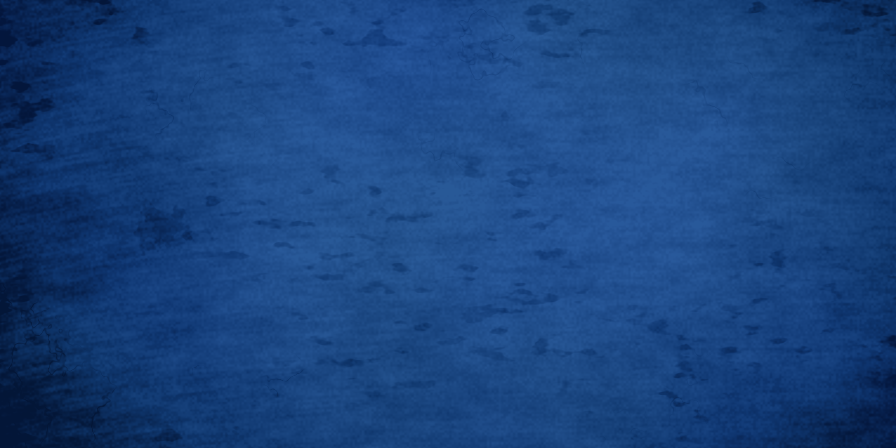
Write a Shadertoy shader that draws this texture.

```glsl
const vec3 NAVY = vec3(0.012, 0.085, 0.225);
const vec3 COBALT = vec3(0.058, 0.215, 0.440);
const vec3 AZURE = vec3(0.145, 0.330, 0.580);

float hash(vec2 cell) {
    vec3 h = fract(vec3(cell.xyx) * 0.1031);
    h += dot(h, h.yzx + 33.33);
    return fract((h.x + h.y) * h.z);
}

float valueNoise(vec2 p) {
    vec2 cell = floor(p);
    vec2 f = fract(p);
    f = f * f * (3.0 - 2.0 * f);
    float low = mix(hash(cell), hash(cell + vec2(1, 0)), f.x);
    float high = mix(hash(cell + vec2(0, 1)), hash(cell + vec2(1, 1)), f.x);
    return mix(low, high, f.y);
}

float fbm(vec2 p, int octaves) {
    float sum = 0.0, total = 0.0, weight = 0.5;
    for (int i = 0; i < octaves; i++) {
        sum += weight * valueNoise(p);
        total += weight;
        p = mat2(1.6, 1.2, -1.2, 1.6) * p + 17.3;
        weight *= 0.55;
    }
    return sum / total;
}

// Brightness of an off-centre pool of light
float lightPool(vec2 uv, vec2 centre, vec2 falloff) {
    vec2 q = (uv - centre) * falloff;
    return 1.02 - 0.85 * dot(q, q);
}

// Brushed strokes that tilt upward near the left side
float brushStrokes(vec2 p, float tilt) {
    p.y += tilt * exp(-2.0 * p.x);
    float coarse = valueNoise(p * vec2(7.0, 85.0) + 40.0);
    float fine = valueNoise(p * vec2(18.0, 160.0) + 90.0);
    return 0.5 * (coarse + fine) - 0.5;
}

// Small flat pits, gathered in worn patches
float pits(vec2 p, float threshold) {
    float shape = fbm(p * vec2(19.0, 42.0) + 7.0, 3);
    float worn = smoothstep(0.35, 0.65, fbm(p * 4.0 + 61.0, 2));
    return smoothstep(threshold, threshold + 0.16, shape) * worn;
}

// Thin crinkled outlines around sparse chips
float chipOutlines(vec2 p, float width) {
    float level = abs(fbm(p * 15.0 + 23.0, 4) - 0.5);
    float sparse = smoothstep(0.66, 0.78, fbm(p * 5.0 + 11.0, 2));
    return (1.0 - smoothstep(0.0, width, level)) * sparse;
}

// Dark ragged blotch
float blotch(vec2 p, vec2 centre, float radius) {
    float d = length((p - centre) * vec2(0.9, 1.1));
    d += (fbm(p * 38.0, 3) - 0.5) * radius * 2.4;
    return 1.0 - smoothstep(radius * 0.5, radius, d);
}

float segmentDistance(vec2 p, vec2 a, vec2 b) {
    vec2 ab = b - a;
    return length(p - a - ab * clamp(dot(p - a, ab) / dot(ab, ab), 0.0, 1.0));
}

vec3 blueRamp(float tone) {
    vec3 lower = mix(NAVY, COBALT, smoothstep(-0.08, 0.55, tone));
    return mix(lower, AZURE, clamp((tone - 0.45) / 0.55, 0.0, 1.15));
}

void mainImage(out vec4 fragColor, in vec2 fragCoord) {
    vec2 uv = fragCoord / iResolution.xy;
    vec2 p = fragCoord / iResolution.y;

    // Broad lighting and cloudy staining
    float tone = lightPool(uv, vec2(0.55, 0.60), vec2(1.75, 1.12));
    tone += 0.42 * (fbm(p * vec2(3.2, 4.0) + 3.0, 4) - 0.5);
    tone += 0.26 * (fbm(p * vec2(16.0, 26.0) + 31.0, 3) - 0.5);

    // Brushing and fine grain
    float leftSide = 1.0 - smoothstep(0.0, 0.9, p.x);
    tone += mix(0.18, 0.30, leftSide) * brushStrokes(p, 0.13);
    tone += 0.16 * (valueNoise(p * 190.0) - 0.5);
    tone += 0.08 * (valueNoise(p * 110.0 + 50.0) - 0.5);

    // Wear marks
    tone -= 0.30 * pits(p, 0.61);
    tone -= 0.16 * chipOutlines(p, 0.03);
    tone -= 0.22 * blotch(p, vec2(0.36, 0.49), 0.055);
    tone -= 0.18 * blotch(p, vec2(0.20, 0.99), 0.045);

    // Faint diagonal crease
    float crease = segmentDistance(p, vec2(1.40, 0.53), vec2(1.85, 0.98));
    tone += 0.07 * (1.0 - smoothstep(0.003, 0.018, crease));

    // Slow drift between purer and greyer blue
    vec3 color = blueRamp(tone);
    color.b += 0.05 * (fbm(p * 2.3 + 77.0, 2) - 0.5);
    fragColor = vec4(clamp(color, 0.0, 1.0), 1.0);
}
```
